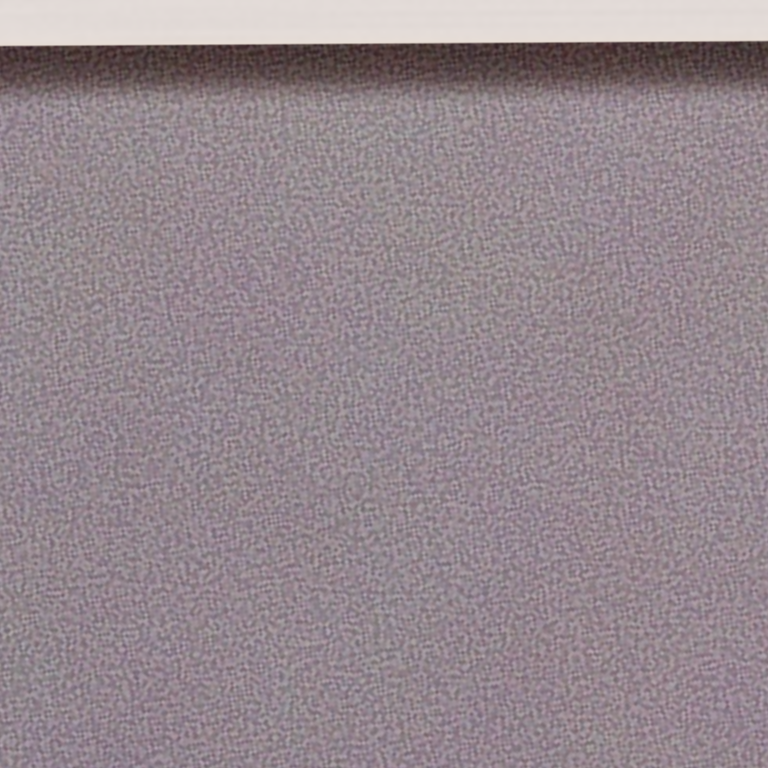
A three.js fragment shader for this texture:

```glsl
#define WALL vec3(0.583, 0.532, 0.562)
#define LEDGE vec3(0.885, 0.855, 0.842)
#define SHADOW_DEEP vec3(0.292, 0.222, 0.220)
#define SHADOW_PALE vec3(0.400, 0.333, 0.335)
#define LEDGE_EDGE 0.940
#define LEDGE_SLOPE 0.0065
#define SHADOW_DEPTH 0.064
#define GRAIN_CELLS 245.0
#define GRAIN_CONTRAST 0.185
#define COLOUR_GRAIN 0.035
#define BLOTCH_CONTRAST 0.042

varying vec2 vUv;

float hash(vec2 p) {
  vec3 q = fract(vec3(p.xyx) * 0.1031);
  q += dot(q, q.yzx + 33.33);
  return fract((q.x + q.y) * q.z);
}

// Smooth value noise, centred on zero
float noise(vec2 p) {
  vec2 cell = floor(p);
  vec2 f = fract(p);
  f = f * f * (3.0 - 2.0 * f);
  float low = mix(hash(cell), hash(cell + vec2(1.0, 0.0)), f.x);
  float high = mix(hash(cell + vec2(0.0, 1.0)), hash(cell + vec2(1.0, 1.0)), f.x);
  return mix(low, high, f.y) - 0.5;
}

vec2 turn(vec2 p) {
  return vec2(0.8 * p.x - 0.6 * p.y, 0.6 * p.x + 0.8 * p.y);
}

// Even speckle: noise less the mean of its surroundings, so it does not clump
float speckle(vec2 uv) {
  vec2 p = turn(uv) * GRAIN_CELLS + 400.0;
  vec2 reach = vec2(1.4, 0.0);
  float around = noise(p + reach) + noise(p - reach);
  around += noise(p + reach.yx) + noise(p - reach.yx);
  return noise(p) - 0.2 * around;
}

// Independent noise in each channel
vec3 tintNoise(vec2 p) {
  return vec3(noise(p), noise(p + 57.0), noise(p + 131.0));
}

// Broad, faint drifts of violet, pink and grey
vec3 blotches(vec2 uv) {
  vec3 tint = vec3(0.0);
  float scale = 5.0;
  float weight = 0.5;
  for (int i = 0; i < 3; i++) {
    uv = turn(uv) + 1.7;
    tint += weight * tintNoise(uv * scale);
    scale *= 2.6;
    weight *= 0.7;
  }
  float grey = dot(tint, vec3(0.333));
  return mix(vec3(grey), tint, 0.65) * vec3(0.8, 1.0, 1.1);
}

vec3 wallColour(vec2 uv) {
  vec3 colour = WALL + vec3(0.012, 0.016, 0.010) * (uv.y - 0.45) * 2.0;
  colour += vec3(0.010, 0.009, 0.004) * (uv.x - 0.5);
  return colour + BLOTCH_CONTRAST * blotches(uv);
}

vec3 ledgeColour(vec2 uv, float above) {
  float streak = noise(vec2(uv.x * 4.0, above * 130.0));
  vec3 colour = LEDGE + 0.014 * streak + 0.008 * noise(uv * 120.0);
  // Warm rim along the lower edge
  return colour + vec3(0.025, 0.012, -0.012) * exp(-above * 150.0);
}

void main() {
  vec2 uv = vUv;
  float above = uv.y - LEDGE_EDGE - LEDGE_SLOPE * uv.x;
  float below = max(-above, 0.0);

  // Cast shadow, deep under the ledge and soft at its foot
  float wobble = 0.005 * noise(vec2(uv.x * 7.0, 3.0));
  float foot = SHADOW_DEPTH + wobble;
  float shade = 1.0 - smoothstep(foot - 0.024, foot + 0.018, below);
  vec3 shadow = mix(SHADOW_DEEP, SHADOW_PALE, smoothstep(0.008, foot, below));
  shadow += vec3(0.02, 0.0, 0.0) * noise(uv * 14.0);
  vec3 colour = mix(wallColour(uv), shadow, shade);

  // Grain over wall and shadow
  colour += GRAIN_CONTRAST * mix(1.0, 0.75, shade) * speckle(uv);
  colour += COLOUR_GRAIN * tintNoise(uv * GRAIN_CELLS * 0.5 + 900.0);

  // Bright ledge with a crisp lower edge
  float ledge = smoothstep(-0.0018, 0.0018, above);
  colour = mix(colour, ledgeColour(uv, max(above, 0.0)), ledge);

  gl_FragColor = vec4(clamp(colour, 0.0, 1.0), 1.0);
}
```
